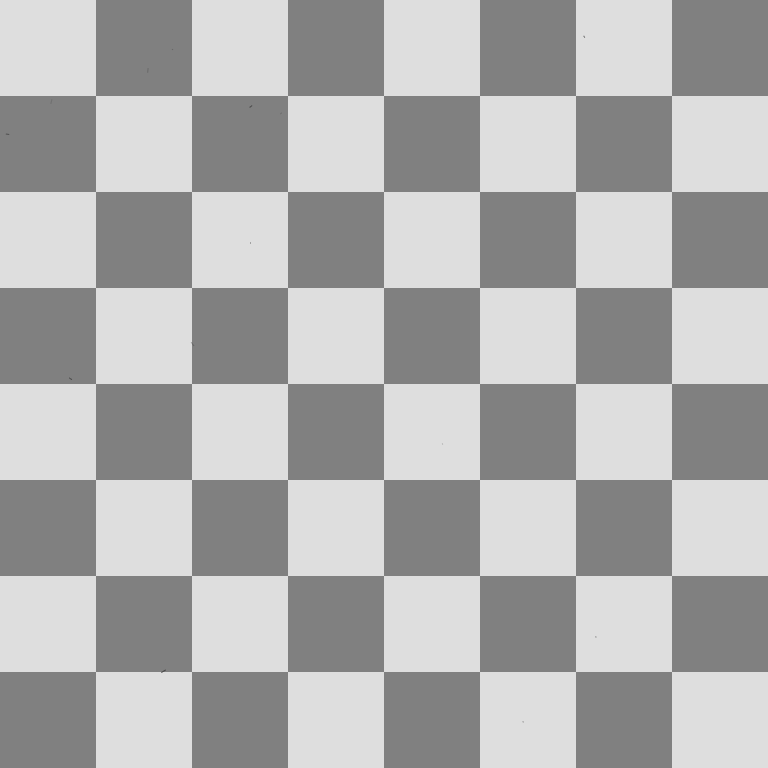
Give the GLSL for this pattern, as a WebGL 1 fragment shader.

```glsl
precision highp float;
// Light and mid grey checkerboard, eight squares each way, with a few tiny dark scratches.

uniform vec2 u_resolution;

// Three random values from one number, without sine
vec3 hash31(float n) {
    vec3 q = fract(vec3(n) * vec3(0.1031, 0.1030, 0.0973));
    q += dot(q, q.yzx + 33.33);
    return fract((q.xxy + q.yzz) * q.zyx);
}

// Smoothed square wave of period 2: +1 on even cells, -1 on odd cells
vec2 squareWave(vec2 cell, vec2 pixel) {
    vec2 edgeDistance = 0.5 - abs(mod(cell + 0.5, 2.0) - 1.0);
    return clamp(2.0 * edgeDistance / pixel, -1.0, 1.0);
}

// Coverage of a short scratch centred at the origin
float scratch(vec2 p, float angle, float halfLength, float pixel) {
    vec2 along = vec2(cos(angle), sin(angle));
    float t = clamp(dot(p, along), -halfLength, halfLength);
    return clamp(0.5 + (0.0007 - length(p - along * t)) / pixel, 0.0, 1.0);
}

void main() {
    vec2 uv = gl_FragCoord.xy / u_resolution;
    vec2 pixel = 1.0 / u_resolution;

    // Checkerboard, dark in the lower left corner
    vec2 wave = squareWave(uv * 8.0, pixel * 8.0);
    float grey = mix(0.87, 0.50, 0.5 + 0.5 * wave.x * wave.y);

    // Sparse wear, with distances wrapped across the canvas edges
    for (int i = 0; i < 14; i++) {
        vec3 place = hash31(float(i) + 7.0);
        vec3 look = hash31(float(i) + 61.0);
        vec2 offset = fract(uv - place.xy + 0.5) - 0.5;
        float halfLength = 0.003 * look.x * look.x;
        float cover = scratch(offset, 6.2832 * look.y, halfLength, max(pixel.x, pixel.y));
        grey = mix(grey, 0.2, cover * mix(0.2, 0.8, look.z));
    }

    gl_FragColor = vec4(vec3(grey), 1.0);
}
```
